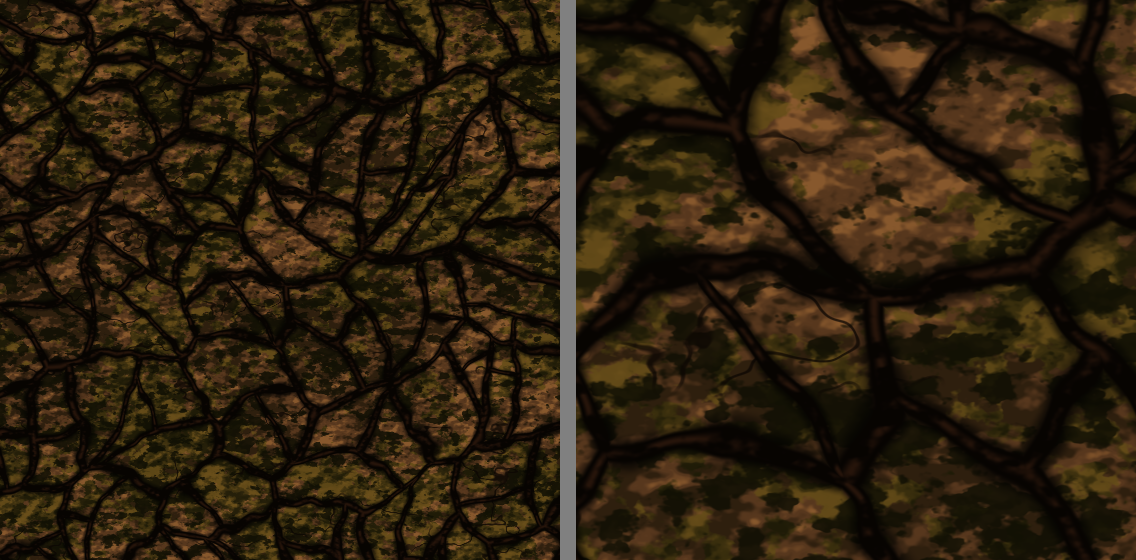
Left: the whole. Right: its middle third, enlarged.
Give the GLSL for this texture, as a Shadertoy shader.

```glsl
// Mossy brown stones split by a web of dark, curving roots.
#define CELLS 5.8         // large stones across the canvas
#define ROOT_WIDTH 0.0072 // half width of a root
#define BEND 0.17         // how far the roots curve
#define GRAIN 42.0        // frequency of the stone grain
#define RELIEF 1.5        // strength of the surface lighting
#define MOSS_COVER 0.50   // higher covers more stone
#define SPECKS 0.60       // higher leaves fewer dark specks

const vec3 SOIL  = vec3(0.045, 0.024, 0.009);
const vec3 BARK  = vec3(0.150, 0.080, 0.040);
const vec3 SHADE = vec3(0.180, 0.120, 0.055);
const vec3 BROWN = vec3(0.340, 0.215, 0.115);
const vec3 TAN   = vec3(0.530, 0.345, 0.175);
const vec3 MOSS  = vec3(0.110, 0.105, 0.022);
const vec3 OLIVE = vec3(0.230, 0.190, 0.050);
const vec3 OCHRE = vec3(0.390, 0.300, 0.090);

vec2 hash2(vec2 p) {
    vec3 q = fract(p.xyx * vec3(0.1031, 0.1030, 0.0973));
    q += dot(q, q.yzx + 33.33);
    return fract((q.xx + q.yz) * q.zy);
}

float noise(vec2 p) {
    vec2 i = floor(p), f = fract(p);
    f = f * f * (3.0 - 2.0 * f);
    float low = mix(hash2(i).x, hash2(i + vec2(1, 0)).x, f.x);
    float high = mix(hash2(i + vec2(0, 1)).x, hash2(i + vec2(1, 1)).x, f.x);
    return mix(low, high, f.y);
}

float fbm(vec2 p) {
    float sum = 0.0, amp = 0.5;
    for (int i = 0; i < 4; i++) {
        sum += amp * noise(p);
        p = mat2(1.6, 1.2, -1.2, 1.6) * p + 17.3;
        amp *= 0.55;
    }
    return sum / 1.01;
}

vec2 seed(vec2 cell) {
    return 0.14 + 0.72 * hash2(cell + 40.0);
}

// Distance to the nearest root: cell borders plus a curved T inside each cell
float rootDistance(vec2 p) {
    vec2 base = floor(p), f = fract(p), home = vec2(0), toSeed = vec2(9);
    for (int y = -1; y <= 1; y++)
    for (int x = -1; x <= 1; x++) {
        vec2 g = vec2(x, y), r = g + seed(base + g) - f;
        if (dot(r, r) < dot(toSeed, toSeed)) { toSeed = r; home = g; }
    }
    float d = 9.0;
    for (int y = -2; y <= 2; y++)
    for (int x = -2; x <= 2; x++) {
        vec2 g = home + vec2(x, y), r = g + seed(base + g) - f;
        vec2 gap = r - toSeed;
        if (dot(gap, gap) > 0.0001)
            d = min(d, dot(0.5 * (r + toSeed), normalize(gap)));
    }
    vec2 rnd = hash2(base + home + 91.0);
    float angle = 6.2832 * rnd.x;
    vec2 dir = vec2(cos(angle), sin(angle));
    float across = dot(toSeed, dir);
    float along = dot(toSeed, vec2(-dir.y, dir.x));
    float bar = across + (rnd.y - 0.5) * along * along;
    float stem = along + (rnd.y - 0.5) * 0.4 * across;
    d = min(d, abs(bar) * 1.15);
    if (bar > 0.0) d = min(d, abs(stem) * 1.25);
    return d;
}

void mainImage(out vec4 fragColor, in vec2 fragCoord) {
    vec2 uv = fragCoord / iResolution.y;

    // Bend the root web with layered sines and roughen its edge
    vec2 p = uv * CELLS + 3.0;
    p += BEND * sin(p.yx * vec2(2.1, 1.8) + vec2(0.7, 2.3));
    p += 0.35 * BEND * sin(p.yx * vec2(4.7, 5.3) + vec2(4.1, 1.2));
    p += 0.07 * (vec2(noise(uv * 38.0), noise(uv * 38.0 + 57.0)) - 0.5);
    float d = rootDistance(p) / CELLS;
    float width = ROOT_WIDTH * (0.7 + 0.6 * noise(uv * 9.0 + 5.0));

    // Stone relief, lit from the upper left
    vec2 q = uv * GRAIN * vec2(0.85, 1.25);
    float grain = fbm(q);
    float light = RELIEF * (grain - fbm(q + vec2(-0.12, 0.26)));
    float patches = fbm(uv * 7.0 + 20.0);
    float tone = 0.48 + 1.0 * (patches - 0.5) + 0.8 * (grain - 0.5) + light;
    vec3 color = mix(SHADE, BROWN, smoothstep(0.22, 0.52, tone));
    color = mix(color, TAN, smoothstep(0.55, 0.88, tone));

    // Moss in broad, broken patches of fine flakes
    float flakes = fbm(uv * vec2(62.0, 88.0) + 80.0);
    float cover = fbm(uv * 8.0 + 63.0) + 0.9 * (flakes - 0.5);
    float mossTone = 0.5 + 1.6 * (fbm(q * 1.3 + 31.0) - 0.5) + light;
    vec3 moss = mix(MOSS, OLIVE, smoothstep(0.22, 0.48, mossTone));
    moss = mix(moss, OCHRE, smoothstep(0.50, 0.78, mossTone));
    float mossMask = smoothstep(-0.05, 0.07, cover - 1.0 + MOSS_COVER);
    color = mix(color, moss, 0.85 * mossMask);

    // Dark pits, flecks and thin cracks
    float pits = fbm(uv * vec2(48.0, 76.0) + 140.0) + 0.35 * (0.5 - patches);
    color = mix(color, MOSS * 0.55, 0.85 * smoothstep(SPECKS - 0.05, SPECKS + 0.06, pits));
    float crack = abs(fbm(uv * vec2(11.0, 15.0) + 9.0) - 0.5);
    float crackMask = smoothstep(0.52, 0.66, noise(uv * 13.0 + 70.0));
    color = mix(color, SOIL, 0.75 * crackMask * (1.0 - smoothstep(0.004, 0.02, crack)));

    // Shadow beside the roots, then the roots with a faint bark ridge
    color *= mix(0.35, 1.0, smoothstep(width * 0.8, width * 2.3, d + 0.006 * (grain - 0.5)));
    float ridge = 1.0 - smoothstep(0.0, width * 0.75, d);
    vec3 root = mix(SOIL * 0.6, BARK, ridge * smoothstep(0.3, 0.8, grain + light));
    float soft = max(0.0016, 0.75 / iResolution.y);
    color = mix(root, color, smoothstep(width - soft, width + soft, d));

    fragColor = vec4(color, 1.0);
}
```
